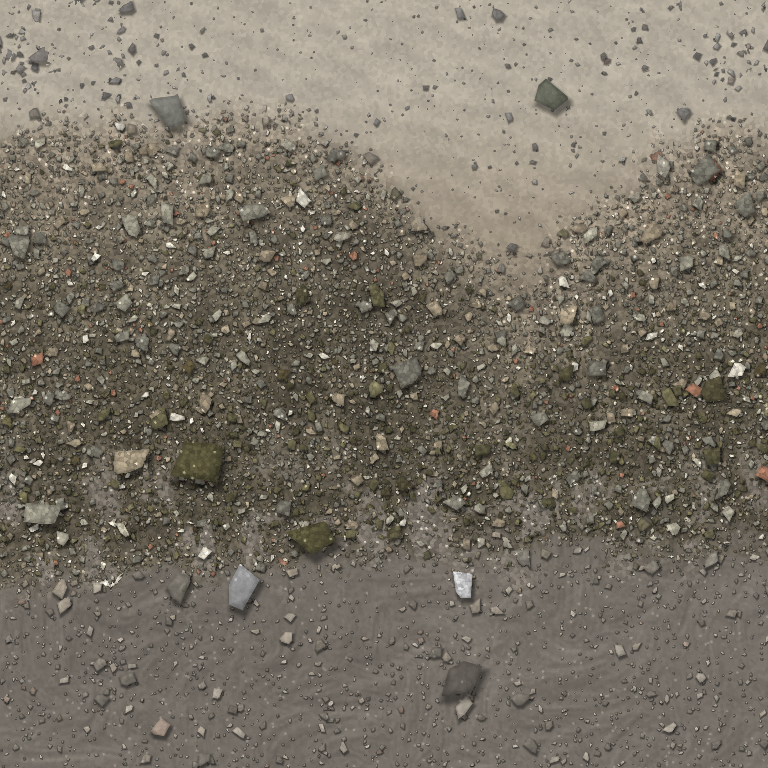
Reproduce this texture procedurally as a Shadertoy shader.

```glsl
// Tidal shore from above: rippled sand over a mossy gravel band over wet mud.
#define SAND vec3(.70, .668, .61)
#define DAMP_SAND vec3(.585, .54, .475)
#define GRAVEL_BED vec3(.42, .39, .33)
#define MUD vec3(.455, .43, .40)
#define MOSS vec3(.325, .31, .215)
#define SHELL vec3(.43, .42, .42)
#define SAND_EDGE .835
#define MUD_EDGE .235
#define FINEST_SCALE 150.
#define SHADOW_DEPTH .42
#define GRAIN .24

vec3 hash3(vec2 p) {
  vec3 q = fract(p.xyx * vec3(.1031, .1030, .0973));
  q += dot(q, q.yxz + 33.33);
  return fract((q.xxy + q.yzz) * q.zyx);
}

// Warped, layered sines: a soft field around zero.
float waves(vec2 p) {
  float sum = 0., amp = .6;
  for (int i = 0; i < 5; i++) {
    p = mat2(.8, .6, -.6, .8) * p * 1.85 + 1.7;
    p += .7 * sin(p.yx);
    sum += amp * sin(p.x) * sin(p.y);
    amp *= .6;
  }
  return sum;
}

// Cellular noise: nearest distance and a random value of its cell.
vec2 cellular(vec2 p) {
  vec2 best = vec2(9., 0.);
  for (int i = 0; i < 9; i++) {
    vec2 id = floor(p) + vec2(i % 3, i / 3) - 1.;
    vec3 h = hash3(id + 71.);
    float d = length(id + h.xy - p);
    if (d < best.x) best = vec2(d, h.z);
  }
  return best;
}

// Angular pebble: an irregular convex polygon, squashed along one axis.
float rockDist(vec2 q, float r, vec3 rnd) {
  float turn = rnd.x * 6.283, d = -9.;
  q = mat2(cos(turn), sin(turn), -sin(turn), cos(turn)) * q;
  q.y *= 1. + .7 * rnd.y;
  for (int i = 0; i < 6; i++) {
    float k = float(i), a = k * 1.047 + .35 * sin(rnd.z * 40. + k * 2.4);
    d = max(d, dot(q, vec2(cos(a), sin(a))) - r * (.83 + .17 * sin(rnd.y * 50. + k * 3.7)));
  }
  return d;
}

// Cast shadow below, then a body lit from the upper left.
void rock(inout vec3 col, vec2 q, float r, vec3 rnd, vec3 tint, float px) {
  if (r < .01 * px || length(q) > r * 2.) return;
  float shadow = rockDist(q + r * vec2(-.12, .28), r, rnd);
  col *= 1. - SHADOW_DEPTH * (1. - smoothstep(-.1 * r, .3 * r + px, shadow));
  float d = rockDist(q, r, rnd);
  float light = 1.04 + .13 * dot(q / r, vec2(-.5, .85));
  light *= 1. - .15 * smoothstep(-.28 * r, 0., d);
  light += .1 * waves(q / r * 2. + rnd.xy * 30.);
  col = mix(col, tint * light, 1. - smoothstep(-.5 * px, .5 * px, d));
}

vec3 rockTint(vec3 h, float moss) {
  vec3 c = mix(vec3(.43, .42, .38), vec3(.72, .70, .62), h.x * h.x);
  c = mix(c, vec3(.60, .53, .43), step(.8, h.y) * .6);
  c = mix(c, vec3(.58, .42, .34), step(.98, h.y));
  c = mix(c, vec3(.80, .78, .72), step(.93, h.x));
  return mix(c, MOSS * (.8 + .5 * h.x), step(h.z, .1 + .42 * moss) * .85);
}

// One jittered grid of rocks; size fades to zero where density runs out.
void scatter(inout vec3 col, vec2 uv, float scale, float density, float moss, vec3 cover, float covered) {
  vec2 p = uv * scale;
  for (int i = 0; i < 9; i++) {
    vec2 id = floor(p) + vec2(i % 3, i / 3) - 1.;
    vec3 h = hash3(id + scale), look = hash3(id + scale + 37.);
    float r = mix(.22, .46, look.z * look.y) * smoothstep(0., .12, density - h.z);
    vec3 tint = mix(rockTint(look, moss), cover * (.8 + .55 * look.x), covered);
    rock(col, p - id - .15 - .7 * h.xy, r, look.zxy, tint, scale / iResolution.y);
  }
}

void mainImage(out vec4 fragColor, in vec2 fragCoord) {
  vec2 uv = fragCoord / iResolution.xy;
  float broad = waves(uv * 4.), fine = waves(uv * 22. + 5.), px = 1. / iResolution.y;

  // Zones: a tongue of sand right of centre, a ragged mud edge
  float tongue = (uv.x - .66) / .17;
  float above = uv.y - SAND_EDGE + .18 * exp(-tongue * tongue) - .03 * (broad + fine);
  float sand = smoothstep(-.05, .04, above);
  float mudLine = MUD_EDGE + .045 * smoothstep(.15, .6, uv.x) - .025 * broad - .05 * fine;
  float mud = 1. - smoothstep(-.03, .03, uv.y - mudLine);
  float gravel = (1. - sand) * (1. - mud);
  float moss = smoothstep(.22, .32, uv.y) * (1. - smoothstep(.38, .75, uv.y + .06 * broad));
  float silt = smoothstep(0., .45, fine + .4 * broad) * (1. - smoothstep(.32, .48, uv.y));

  // Ground, with a damp stain in the gravel
  float dry = smoothstep(-.30, .02, above + .05 * fine);
  vec2 off = (uv - vec2(.48, .62)) / .155;
  float stain = exp(-dot(off, off));
  vec3 col = mix(GRAVEL_BED, DAMP_SAND, dry * (1. - .7 * stain));
  col *= 1. - .14 * stain - .1 * moss + .13 * fine;
  col = mix(col, MUD * 1.1, silt * .85);
  vec3 sandCol = mix(DAMP_SAND * 1.07, SAND, smoothstep(.64, .9, uv.y));
  float ripple = sin(uv.y * 150. + uv.x * 45. + 3.5 * broad + 2. * fine);
  col = mix(col, sandCol * (1. + .025 * ripple + .04 * fine), sand);
  float relief = waves(uv * 14. + vec2(-.04, .07)) - waves(uv * 14.);
  col = mix(col, MUD * (1. + .05 * broad - .25 * clamp(relief, -.6, .6)), mud);

  // Rocks from grit to cobbles, with shell drifts in the upper corners
  float corners = smoothstep(.32, .05, uv.x) + smoothstep(.72, .95, uv.x);
  float shells = sand * corners * smoothstep(.82, .92, uv.y) * smoothstep(-.4, .5, fine);
  for (int k = 0; k < 5; k++) {
    float t = float(k) / 4., mid = sin(t * 3.14);
    float density = gravel * (mix(.88, .26, t) + .12 * mid) * (1. - .65 * silt);
    density *= 1. - .25 * dry + .2 * fine;
    density += mud * mix(.22, .12, t) + sand * mix(.1, .08, t) + shells * .5 * mid;
    scatter(col, uv, FINEST_SCALE * pow(.57, float(k)), density, moss,
      mix(MUD * 1.1, SHELL, sand), .75 * max(mud, sand));
  }

  // Landmarks: slate, boulders, pale rocks, slab
  rock(col, uv - vec2(.220, .857), .025, vec3(.1, .3, .4), vec3(.46, .46, .43), px);
  rock(col, uv - vec2(.716, .876), .023, vec3(0., .4, .7), vec3(.38, .39, .34), px);
  rock(col, uv - vec2(.255, .398), .036, vec3(.9, .3, .2), MOSS, px);
  rock(col, uv - vec2(.408, .302), .032, vec3(0., .7, .5), MOSS, px);
  rock(col, uv - vec2(.315, .233), .026, vec3(.8, .3, .6), vec3(.55), px);
  rock(col, uv - vec2(.604, .240), .019, vec3(.2, .4, .1), vec3(.75), px);
  rock(col, uv - vec2(.602, .115), .027, vec3(0., .1, .9), MUD * .8, px);

  // Mineral grain
  vec2 grit = cellular(uv * 210.);
  col *= 1. + GRAIN * (.35 + gravel) * (grit.y - .5) - .15 * gravel * (grit.x - .45);
  col += .25 * step(.97, grit.y) * (1. - smoothstep(.2, .5, grit.x)) * (gravel + .4 * mud);
  fragColor = vec4(clamp(col, 0., 1.), 1.);
}
```
